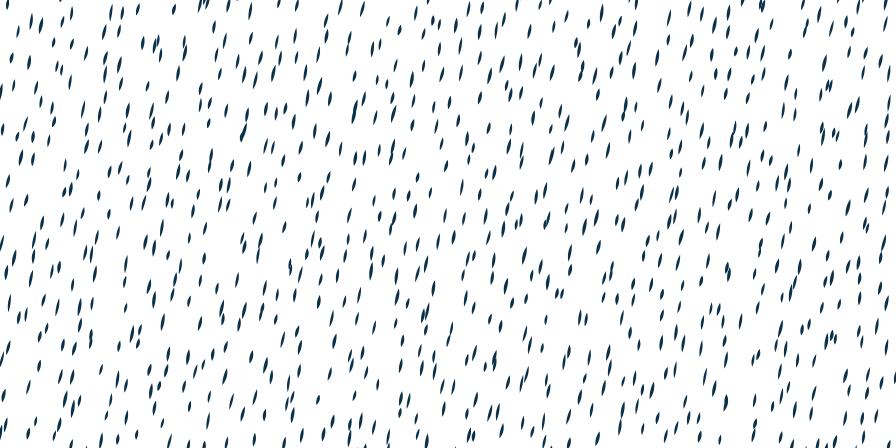
Write a Shadertoy shader that draws this pattern.

```glsl
// Slanted rain: short dark blue strokes scattered over a white ground.
// Each cell of a jittered grid holds one tapered stroke with its own length,
// width, slant and bend; coverage is box filtered across the stroke.

#define CELLS 20.0        // grid cells per canvas height
#define JITTER 0.95       // scatter inside a cell
#define LENGTH_MIN 0.024  // stroke length, in canvas heights
#define LENGTH_MAX 0.043
#define WIDTH_MIN 0.0054  // stroke width at its middle
#define WIDTH_MAX 0.0076
#define SLANT_MIN 0.12    // lean to the right, in radians
#define SLANT_MAX 0.28
#define BEND 0.0012       // largest sideways bow
#define PAPER vec3(1.0)
#define INK vec3(0.04, 0.19, 0.29)

float hash(vec2 p) {
    return fract(sin(dot(p, vec2(127.1, 311.7))) * 43758.5453);
}

// Share of a pixel covered by a spindle centred on the origin.
float strokeCoverage(vec2 p, float len, float width, float bend, float pixel) {
    float t = 2.0 * p.y / len;
    float profile = max(0.0, 1.0 - t * t);
    float halfWidth = 0.5 * width * profile / pixel;
    float x = (p.x - bend * profile) / pixel;
    return clamp(min(x + 0.5, halfWidth) - max(x - 0.5, -halfWidth), 0.0, 1.0);
}

// Stroke belonging to one grid cell.
float cellStroke(vec2 p, vec2 cell, float pixel) {
    vec2 offset = vec2(hash(cell), hash(cell + 17.3)) - 0.5;
    vec2 center = (cell + 0.5 + JITTER * offset) / CELLS;
    float len = mix(LENGTH_MIN, LENGTH_MAX, hash(cell + 31.7));
    float width = mix(WIDTH_MIN, WIDTH_MAX, hash(cell + 47.9));
    float slant = mix(SLANT_MIN, SLANT_MAX, hash(cell + 63.1));
    float bend = BEND * (2.0 * hash(cell + 81.5) - 1.0);

    // Turn the stroke's axis upright.
    vec2 d = p - center;
    vec2 axis = vec2(sin(slant), cos(slant));
    vec2 local = vec2(d.x * axis.y - d.y * axis.x, dot(d, axis));
    return strokeCoverage(local, len, width, bend, pixel);
}

void mainImage(out vec4 fragColor, in vec2 fragCoord) {
    float pixel = 1.0 / iResolution.y;
    vec2 p = fragCoord * pixel;
    vec2 home = floor(p * CELLS);

    // Strokes may reach over from the neighbouring cells.
    float ink = 0.0;
    for (int j = -1; j <= 1; j++) {
        for (int i = -1; i <= 1; i++) {
            ink = max(ink, cellStroke(p, home + vec2(i, j), pixel));
        }
    }
    fragColor = vec4(mix(PAPER, INK, ink), 1.0);
}
```
